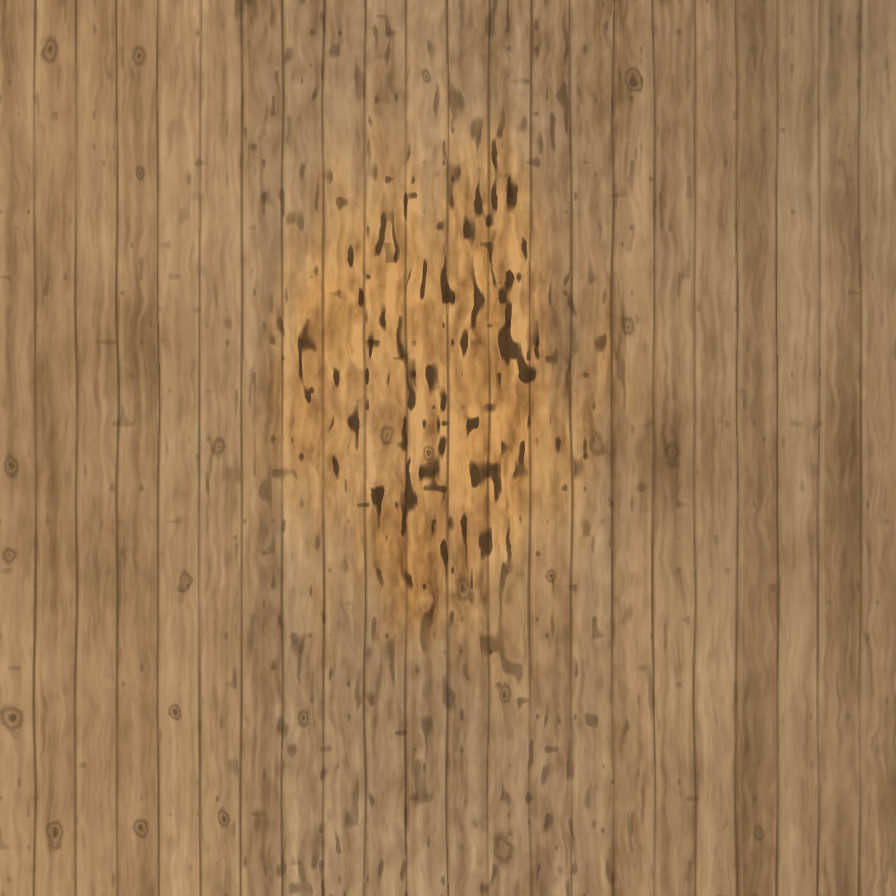
A three.js fragment shader for this texture:

```glsl
varying vec2 vUv;

const float PLANKS = 21.72;        // planks across the canvas
const float FIRST_SEAM = 0.039;
const float SEAM_WIDTH = 0.0017;
const float KNOT_ROWS = 7.0;
const float KNOT_CHANCE = 0.17;
const vec2 WEAR_CENTER = vec2(0.485, 0.56);
const vec2 WEAR_RADIUS = vec2(0.20, 0.30);
const vec3 PITCH = vec3(0.20, 0.14, 0.09);
const vec3 DARK = vec3(0.42, 0.31, 0.20);
const vec3 MID = vec3(0.635, 0.50, 0.35);
const vec3 LIGHT = vec3(0.79, 0.65, 0.47);
const vec3 WARM_TINT = vec3(1.05, 0.97, 0.83);
const vec3 GREY_TINT = vec3(0.89, 0.92, 0.99);

float hash(vec2 p) {
  vec3 q = fract(vec3(p.xyx) * 0.1031);
  q += dot(q, q.yzx + 33.33);
  return fract((q.x + q.y) * q.z);
}

float noise(vec2 p) {
  vec2 i = floor(p), f = fract(p);
  f = f * f * (3.0 - 2.0 * f);
  return mix(mix(hash(i), hash(i + vec2(1.0, 0.0)), f.x),
             mix(hash(i + vec2(0.0, 1.0)), hash(i + vec2(1.0)), f.x), f.y);
}

float fbm(vec2 p) {
  float sum = 0.0, gain = 0.5;
  for (int i = 0; i < 4; i++) {
    sum += gain * noise(p);
    p = p * 2.03 + 17.7;
    gain *= 0.5;
  }
  return sum / 0.9375;
}

// Dark oval knots, at most one per cell of a plank
float knots(vec2 plankUv, float plank, vec2 uv) {
  float row = floor(plankUv.y * KNOT_ROWS);
  vec2 cell = vec2(plank + 40.0, row + 9.0);
  float present = step(hash(cell), KNOT_CHANCE);
  vec2 center = vec2(0.35 + 0.3 * hash(cell + 5.3),
                     (row + 0.35 + 0.3 * hash(cell + 8.1)) / KNOT_ROWS);
  vec2 offset = (plankUv - center) * vec2(1.0 / PLANKS, 0.65);
  float size = mix(0.006, 0.015, hash(cell + 2.7));
  float d = length(offset) / size + 1.1 * (fbm(uv * 65.0) - 0.5);
  float rings = 0.65 + 0.35 * cos(d * 9.0);
  return present * rings * (1.0 - smoothstep(0.25, 1.25, d));
}

void main() {
  vec2 uv = vUv;

  // Plank layout and slightly wavering seams
  float bend = (noise(vec2(uv.x * 22.0, uv.y * 9.0)) - 0.5) * 0.003;
  float across = (uv.x + bend - FIRST_SEAM) * PLANKS;
  float plank = floor(across);
  float inPlank = fract(across);
  float seamDistance = min(inPlank, 1.0 - inPlank) / PLANKS;
  float plankTone = hash(vec2(plank + 31.0, 4.0)) - 0.5;

  // Worn area around the middle, with a ragged outline
  vec2 wearOffset = (uv - WEAR_CENTER) / WEAR_RADIUS;
  float ragged = fbm(vec2(uv.x * 25.0, uv.y * 5.0)) - 0.5;
  float wear = 1.0 - smoothstep(0.55, 1.25, length(wearOffset) + ragged * 0.8);
  float column = 1.0 - smoothstep(0.12, 0.32, abs(uv.x - WEAR_CENTER.x));
  float rough = max(wear, 0.38 * column);

  // Long fibres, curling grain and broad stains
  vec2 warp = vec2(fbm(uv * vec2(38.0, 24.0)), fbm(uv * vec2(34.0, 20.0) + 51.0)) - 0.5;
  vec2 grainUv = uv + warp * vec2(0.014, 0.03);
  float fibre = noise(vec2(grainUv.x * 190.0, uv.y * 5.0 + plank * 7.0)) - 0.5;
  float fineFibre = noise(vec2(grainUv.x * 330.0, grainUv.y * 34.0)) - 0.5;
  float strand = noise(vec2(uv.x * 85.0, uv.y * 1.8 + plank * 3.0)) - 0.5;
  float stain = fbm(vec2(uv.x * 19.0, uv.y * 8.0)) - 0.5;
  float cloud = fbm(uv * 4.0 + 12.0) - 0.5;
  float curl = fbm(grainUv * vec2(105.0, 48.0)) - 0.5;

  float tone = 0.53 + 0.18 * plankTone + 0.24 * fibre + 0.16 * fineFibre;
  tone += 0.28 * strand + 0.42 * stain + 0.30 * cloud;
  tone += curl * mix(0.20, 0.95, rough);
  tone += 0.05 * wear - 0.07 * smoothstep(0.65, 1.0, uv.x);

  // Pale splinters in the worn area
  float splinter = noise(vec2(grainUv.x * 75.0, grainUv.y * 13.0) + 23.0);
  tone += 0.32 * wear * smoothstep(0.58, 0.85, splinter);

  vec3 color = mix(DARK, MID, clamp(tone * 2.0, 0.0, 1.0));
  color = mix(color, LIGHT, clamp(tone * 2.0 - 1.0, 0.0, 1.0));

  // Warm worn wood and a greyer right side
  float greyness = smoothstep(0.50, 1.0, uv.x) * (0.55 + 0.45 * smoothstep(0.5, 1.0, uv.y));
  greyness = max(greyness, 0.45 * column * (1.0 - wear));
  color *= mix(vec3(1.0), GREY_TINT, greyness);
  color *= mix(vec3(1.0), WARM_TINT, wear * (0.65 + 0.7 * noise(uv * vec2(22.0, 6.0))));

  // Seams fade along their length and carry a pale edge
  float seamFade = 0.25 + 0.75 * noise(vec2(plank + 3.0, uv.y * 6.0));
  float seam = 1.0 - smoothstep(SEAM_WIDTH * 0.25, SEAM_WIDTH * 1.6, seamDistance);
  float lip = 1.0 - smoothstep(0.0, 0.0025, abs(inPlank / PLANKS - 0.0055));
  color = mix(color, LIGHT, 0.20 * lip * seamFade);
  color = mix(color, DARK * 0.8, 0.68 * seam * seamFade);

  // Knots, cracks and small pits
  color = mix(color, DARK * 0.75, 0.70 * knots(vec2(inPlank, uv.y), plank, uv));
  float crack = noise(vec2(grainUv.x * 125.0, grainUv.y * 36.0) + 71.0);
  crack = smoothstep(0.73, 0.92, crack + 0.16 * (rough - 0.5));
  color = mix(color, PITCH, crack * mix(0.12, 0.75, rough));
  float pit = smoothstep(0.88, 0.98, noise(uv * vec2(95.0, 55.0) + 130.0));
  color = mix(color, PITCH, pit * (0.20 + 0.45 * rough));

  gl_FragColor = vec4(color, 1.0);
}
```
